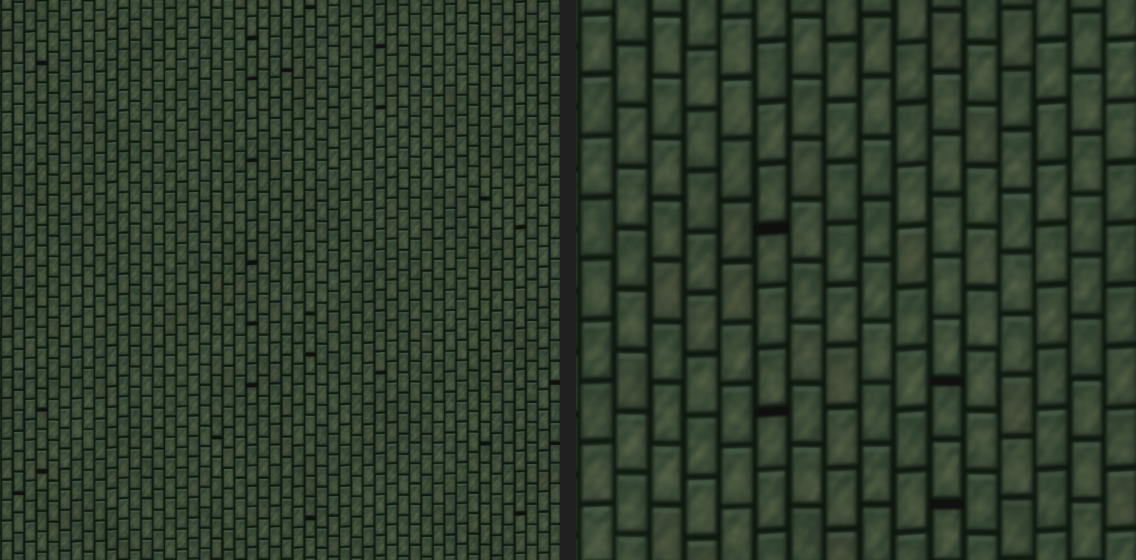
Left: the whole. Right: its middle third, enlarged.
Give the GLSL for this texture, as a Shadertoy shader.

```glsl
// Mossy green slate: 48 narrow columns of upright tiles, staggered by half a tile.
// Each tile is a rounded box with a soft bevel, mottled by cellular noise and sines;
// worn columns, recurring every 23 columns, have a few wide dark gaps.

const float COLUMNS = 48.0;
const float ROWS = 27.43;
const float WEAR_PERIOD = 23.0;
const float ASPECT = COLUMNS / ROWS;   // tile height in tile widths

const vec3 GAP     = vec3(0.055, 0.095, 0.058);
const vec3 HOLE    = vec3(0.060, 0.066, 0.055);
const vec3 SHADE   = vec3(0.140, 0.190, 0.137);
const vec3 BODY    = vec3(0.205, 0.268, 0.200);
const vec3 LICHEN  = vec3(0.315, 0.362, 0.262);
const vec3 RIM     = vec3(0.285, 0.365, 0.295);
const vec3 UMBER   = vec3(0.270, 0.275, 0.205);

float hash(vec2 p) {
    vec3 q = fract(vec3(p.xyx) * 0.1031);
    q += dot(q, q.yzx + 33.33);
    return fract((q.x + q.y) * q.z);
}

// Distance to the nearest scattered point, one point per unit cell
float cellular(vec2 p) {
    vec2 cell = floor(p);
    float nearest = 2.0;
    for (int j = -1; j <= 1; j++)
    for (int i = -1; i <= 1; i++) {
        vec2 c = cell + vec2(i, j);
        vec2 site = c + vec2(hash(c), hash(c + 71.7));
        nearest = min(nearest, length(p - site));
    }
    return nearest;
}

// Slanted brush marks from layered sines
float strokes(vec2 p, float seed) {
    float bend = sin(p.y * 3.1 + seed * 6.3);
    return 0.5 * sin(p.x * 8.0 + p.y * 6.5 + bend + seed * 19.0)
         + 0.3 * sin(p.x * 13.0 + p.y * 9.0 + seed * 37.0)
         + 0.2 * sin(p.y * 11.0 + bend * 2.0 + seed * 53.0);
}

float roundedBox(vec2 p, vec2 halfSize, float radius) {
    vec2 d = abs(p) - halfSize + radius;
    return length(max(d, 0.0)) + min(max(d.x, d.y), 0.0) - radius;
}

// Tile surface; local runs from 0 at the left and top edges, in tile widths
vec3 slate(vec2 local, float depth, vec2 id) {
    float seed = hash(id + 5.3);
    float grain = strokes(local, seed);
    float spots = 1.0 - cellular(local * 2.8 + id * vec2(7.0, 11.0));
    vec2 patchCenter = vec2(0.38 + 0.2 * seed, (0.52 + 0.16 * hash(id + 13.0)) * ASPECT);
    vec2 fromPatch = (local - patchCenter) / vec2(0.42, 0.62);
    float patchy = exp(-1.5 * dot(fromPatch, fromPatch));

    float tone = 0.72 * patchy + 0.26 * grain + 0.45 * (spots - 0.58);
    tone += 0.28 * (seed - 0.55);
    vec3 color = mix(BODY, LICHEN, clamp(tone, 0.0, 1.0));
    color = mix(color, SHADE, clamp(-0.9 * tone, 0.0, 0.45));
    color = mix(color, UMBER, 0.3 * smoothstep(0.82, 1.0, hash(id + 41.0)));

    // Bevel: dark towards the border, a cool light rim along the top
    color = mix(SHADE, color, smoothstep(-0.02, 0.15, depth));
    color *= 1.0 - 0.18 * smoothstep(0.70, 0.98, local.x);
    color *= 1.0 - 0.14 * smoothstep(0.82, 1.0, local.y / ASPECT);
    float rim = smoothstep(0.06, 0.13, local.y) * smoothstep(0.32, 0.16, local.y);
    rim *= smoothstep(0.06, 0.20, local.x) * smoothstep(0.95, 0.75, local.x);
    return mix(color, RIM, rim * (0.30 + 0.45 * hash(id + 29.0)));
}

void mainImage(out vec4 fragColor, in vec2 fragCoord) {
    vec2 uv = fragCoord / iResolution.xy;
    float pixel = COLUMNS / iResolution.x;

    // Columns; rows count downward with stagger, drift, jitter and tilt
    float x = uv.x * COLUMNS - 0.1;
    float column = floor(x);
    float kind = mod(column, WEAR_PERIOD);
    float across = x - column;
    float worn = step(0.74, hash(vec2(kind, 3.7)));
    float stagger = 0.4907 * column + 0.12 * (hash(vec2(kind, 9.1)) - 0.5);
    float tilt = 0.06 * (hash(vec2(kind, 17.0)) - 0.3) * (across - 0.5);
    float down = (1.0 - uv.y) * ROWS - 0.55 - stagger + tilt;
    float row = floor(down);
    vec2 id = vec2(column, row);
    vec2 local = vec2(across, (down - row) * ASPECT);

    // Uneven joints around each tile
    float joint = 0.024 + 0.034 * hash(id + 23.0) + 0.030 * worn;
    float seam = 0.044 + 0.030 * hash(id + 37.0);
    vec2 halfSize = vec2(0.5 - joint, 0.5 * ASPECT - seam);
    vec2 center = vec2(0.5, 0.5 * ASPECT) + 0.024 * (hash(id + 61.0) - 0.5);
    float edge = roundedBox(local - center, halfSize, 0.10);
    float soft = max(0.075, 0.6 * pixel);
    float cover = smoothstep(soft, -soft, edge);
    vec3 color = mix(GAP, slate(local, -edge, id), cover);

    // Missing slivers in worn columns
    float broken = worn * step(0.93, hash(id + 83.0));
    float sliver = 0.22 + 0.10 * hash(id + 97.0);
    float hole = smoothstep(sliver + soft, sliver - soft, local.y);
    color = mix(color, HOLE, broken * hole);

    // Gentle weathering across the roof
    float weather = sin(uv.x * 23.0 + 2.0 * sin(uv.y * 9.0)) * sin(uv.y * 17.0 + uv.x * 5.0);
    fragColor = vec4(color * (1.0 + 0.03 * weather), 1.0);
}
```
